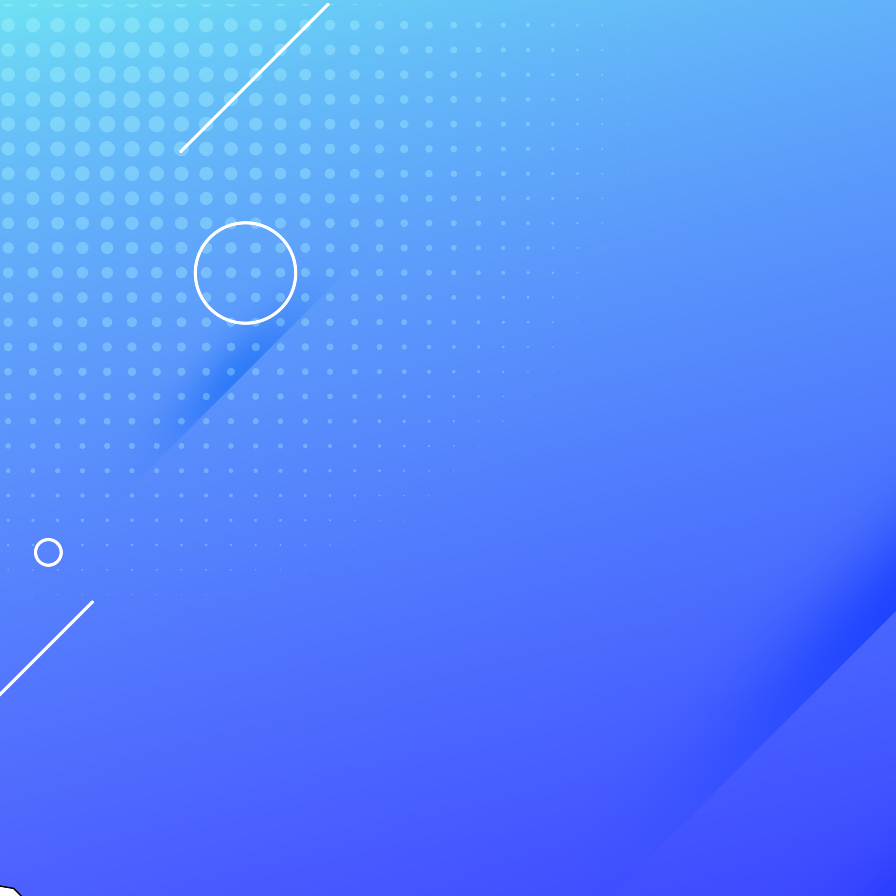
Write a WebGL 2 fragment shader that draws this background.

```glsl
#version 300 es
precision highp float;
// Blue diagonal backdrop: a tilted cyan-to-indigo gradient with soft folded
// shadows, a halftone dot grid that shrinks with distance from the upper left,
// and thin white lines and rings drawn from distance functions.

uniform vec2 u_resolution;
out vec4 fragColor;

// Smooth coverage of a signed distance, one pixel wide.
float cover(float dist, float pixel) {
  return 1.0 - smoothstep(-0.5 * pixel, 0.5 * pixel, dist);
}

float segment(vec2 p, vec2 a, vec2 b) {
  vec2 ab = b - a;
  return length(p - a - ab * clamp(dot(p - a, ab) / dot(ab, ab), 0.0, 1.0));
}

float ring(vec2 p, vec2 center, float radius) {
  return abs(length(p - center) - radius);
}

// Gaussian shadow cut off sharply at the diagonal x + y = edge.
float foldShadow(vec2 p, float edge, float middle, vec2 spread, float pixel) {
  float across = (edge - p.x - p.y) * 0.7071;
  float along = (p.x - p.y) * 0.7071 - middle;
  vec2 q = vec2(across, along) / spread;
  return exp(-dot(q, q)) * cover(-across, pixel);
}

vec3 gradient(vec2 p) {
  float t = p.y + 0.25 * p.x;
  float glow = exp(-5.0 * t);
  vec3 color = vec3(0.41, 0.75, 0.98) + t * vec3(-0.14, -0.376, 0.02);
  color += glow * vec3(0.02, 0.14, -0.03);
  color.r += 0.03 * (1.0 - p.x) * p.y;
  return color;
}

// Halftone grid: each cell takes its radius from its own center.
float halftone(vec2 p, float pixel) {
  const float spacing = 0.02763;
  vec2 origin = vec2(0.0091, 0.0004);
  vec2 center = origin + spacing * floor((p - origin) / spacing + 0.5);
  float radius = 0.0098 * (1.0 - length(center - vec2(0.137, 0.098)) / 0.605);
  float visible = smoothstep(0.0, 0.0006, radius);
  return visible * cover(length(p - center) - radius, pixel) * step(0.005, p.y);
}

void main() {
  float pixel = 1.0 / min(u_resolution.x, u_resolution.y);
  vec2 p = gl_FragCoord.xy / u_resolution;
  p.y = 1.0 - p.y; // measured downward from the top

  // Gradient and folds
  vec3 color = gradient(p);
  float upperFold = foldShadow(p, 0.690, -0.110, vec2(0.035, 0.10), pixel);
  float lowerFold = foldShadow(p, 1.682, 0.27, vec2(0.07, 0.30), pixel);
  float cornerFold = foldShadow(p, 2.05, 0.0, vec2(0.07, 0.15), pixel);
  color = mix(color, vec3(0.13, 0.45, 0.97), 0.75 * upperFold);
  color = mix(color, vec3(0.10, 0.25, 1.0), 0.9 * lowerFold);
  color = mix(color, vec3(0.10, 0.20, 1.0), 0.7 * cornerFold);

  // Dots
  color = mix(color, vec3(0.72, 1.0, 1.0), 0.3 * halftone(p, pixel));

  // White strokes
  float stroke = segment(p, vec2(0.202, 0.169), vec2(0.366, 0.005));
  stroke = min(stroke, segment(p, vec2(0.103, 0.672), vec2(-0.01, 0.785)));
  stroke = min(stroke, ring(p, vec2(0.274, 0.3047), 0.056));
  stroke = min(stroke, ring(p, vec2(0.054, 0.6165), 0.0143));
  color = mix(color, vec3(1.0), cover(stroke - 0.0018, pixel));

  // Outlined white chip in the lower left corner
  float chip = max(0.988 + 0.17 * p.x - p.y, (p.x - p.y + 0.975) * 0.7071);
  color = mix(color, vec3(0.03), cover(chip, pixel));
  color = mix(color, vec3(1.0), cover(chip + 0.0018, pixel));

  fragColor = vec4(color, 1.0);
}
```
